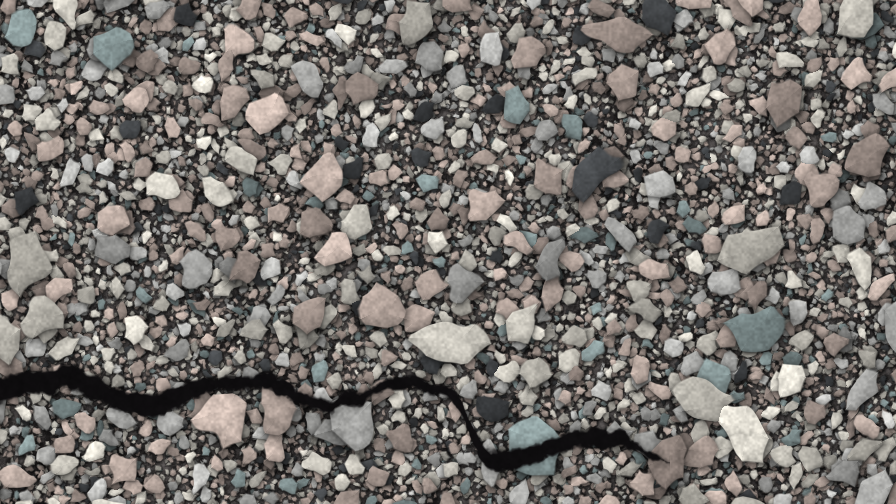
A Shadertoy shader for this texture:

```glsl
// Worn asphalt: pale angular gravel set in dark binder, split by a black crack.
// Six layers of jittered cells hold random convex stones, painted from fine
// grit up to large pebbles, each with bevel light and a contact shadow.

const int   LAYERS       = 6;
const float GRIT_CELL    = 0.014;   // cell size of the finest layer
const float CELL_GROWTH  = 1.55;    // size ratio between layers
const float GRIT_FILL    = 0.95;    // share of occupied cells, finest layer
const float PEBBLE_FILL  = 0.30;    // share of occupied cells, coarsest layer
const float EDGE_BLUR    = 0.0022;
const float SHADOW_DEPTH = 0.62;
const float CRACK_WIDTH  = 0.017;
const float CRACK_END    = 1.33;
const vec2  LIGHT_DIR    = vec2(-0.45, 0.89);

const vec3 BINDER_DARK  = vec3(0.13, 0.12, 0.12);
const vec3 BINDER_LIGHT = vec3(0.43, 0.41, 0.405);
const vec3 CRACK_BLACK  = vec3(0.05, 0.045, 0.05);
const vec3 ROSE  = vec3(0.73, 0.665, 0.63);
const vec3 CREAM = vec3(0.82, 0.805, 0.765);
const vec3 GREY  = vec3(0.72, 0.72, 0.71);
const vec3 TEAL  = vec3(0.51, 0.57, 0.57);
const vec3 SLATE = vec3(0.27, 0.28, 0.29);

struct Stone { float dist; vec2 normal; vec2 id; };

float hash(vec2 p) {
    vec3 q = fract(p.xyx * vec3(0.1031, 0.1030, 0.0973));
    q += dot(q, q.yzx + 33.33);
    return fract((q.x + q.y) * q.z);
}

float noise(vec2 p) {
    vec2 i = floor(p), f = fract(p);
    f = f * f * (3.0 - 2.0 * f);
    return mix(mix(hash(i), hash(i + vec2(1, 0)), f.x),
               mix(hash(i + vec2(0, 1)), hash(i + vec2(1, 1)), f.x), f.y);
}

float fbm(vec2 p) {
    return 0.5 * noise(p) + 0.3 * noise(p * 2.1 + 7.3) + 0.2 * noise(p * 4.3 + 3.1);
}

mat2 turn(float a) { return mat2(cos(a), sin(a), -sin(a), cos(a)); }

// Nearest stone of one layer, in cell units
Stone nearestStone(vec2 p, float fill, float seed) {
    Stone best = Stone(1.0, vec2(0, 1), vec2(0));
    vec2 base = floor(p);
    for (int y = -1; y <= 1; y++)
    for (int x = -1; x <= 1; x++) {
        vec2 cell = base + vec2(x, y);
        vec2 id = cell + seed * 37.0 + 200.0;
        if (hash(id + 0.37) > fill) continue;
        vec2 centre = cell + 0.5 + 0.6 * (vec2(hash(id + 1.7), hash(id + 5.3)) - 0.5);
        float stretch = mix(1.0, 1.4, pow(hash(id + 2.9), 2.0));
        mat2 spin = turn(6.2832 * hash(id + 8.1));
        vec2 q = (p - centre) * spin * vec2(1.0 / stretch, stretch);
        float radius = mix(0.27, 0.47, hash(id + 3.3));
        float d = -1.0;
        vec2 normal = vec2(0);
        for (int k = 0; k < 6; k++) {
            float fk = float(k);
            float a = 1.0472 * (fk + 0.75 * hash(id + fk * 1.31 + 11.0));
            vec2 side = vec2(cos(a), sin(a));
            float s = dot(q, side) - radius * mix(0.68, 1.05, hash(id + fk * 2.17 + 17.0));
            if (s > d) { d = s; normal = spin * side; }
        }
        d = max(d, length(q) - radius * 1.08);
        if (d < best.dist) best = Stone(d, normal, id);
    }
    return best;
}

vec3 stoneColour(vec2 id) {
    float kind = hash(id + 23.1);
    vec3 c = kind < 0.36 ? ROSE : kind < 0.68 ? CREAM : kind < 0.88 ? GREY
           : kind < 0.95 ? TEAL : SLATE;
    return c * mix(0.76, 1.17, hash(id + 29.7));
}

// Signed distance to the stepped crack, negative inside
float crackDistance(vec2 p) {
    float path = 0.225 - 0.115 * smoothstep(0.87, 0.98, p.x)
               + 0.022 * cos(17.95 * (p.x - 0.11))
               + 0.045 * (fbm(vec2(p.x * 13.0, 4.0)) - 0.5);
    float width = CRACK_WIDTH * mix(0.6, 1.5, noise(vec2(p.x * 9.0, 9.0)));
    width *= 1.0 - smoothstep(CRACK_END - 0.15, CRACK_END, p.x);
    float ragged = 0.018 * (fbm(p * 42.0) - 0.5);
    return abs(p.y - path) + ragged - width + 0.01 * step(CRACK_END, p.x);
}

void mainImage(out vec4 fragColor, in vec2 fragCoord) {
    vec2 p = fragCoord / iResolution.y;
    float blur = max(EDGE_BLUR, 0.7 / iResolution.y);

    // Binder with fine grain
    float grain = 0.55 * fbm(p * 95.0) + 0.45 * fbm(p * 28.0 + 5.0);
    vec3 colour = mix(BINDER_DARK, BINDER_LIGHT, smoothstep(0.22, 0.75, grain));

    // Gravel, fine to coarse
    for (int i = 0; i < LAYERS; i++) {
        float level = float(i);
        float cell = GRIT_CELL * pow(CELL_GROWTH, level);
        vec2 warp = vec2(noise(p * 2.6 / cell), noise(p * 2.6 / cell + 31.0)) - 0.5;
        vec2 q = turn(0.5 + level * 1.1) * (p / cell + 0.2 * warp);
        Stone s = nearestStone(q, mix(GRIT_FILL, PEBBLE_FILL, level / float(LAYERS - 1)), level);
        float d = s.dist * cell;
        vec2 normal = s.normal * turn(0.5 + level * 1.1);
        float facing = dot(normal, LIGHT_DIR);
        float reach = 0.003 + 0.06 * cell;
        float shadow = exp(-max(d, 0.0) / reach) * (0.7 - 0.3 * facing);
        colour *= 1.0 - SHADOW_DEPTH * shadow;
        float bevel = exp(min(d, 0.0) / (0.1 * cell + 0.001));
        float mottle = fbm(p * 55.0 + s.id) - 0.5 + 0.5 * (noise(p * 190.0) - 0.5);
        vec3 face = stoneColour(s.id) * (1.0 + 0.28 * mottle + bevel * (0.17 * facing - 0.1));
        colour = mix(colour, face, smoothstep(blur, -blur, d));
    }

    // Crack with a shaded lip
    float crack = crackDistance(p);
    colour *= 1.0 - 0.4 * exp(-max(crack, 0.0) / 0.007);
    colour = mix(colour, CRACK_BLACK * (0.7 + 0.8 * grain), smoothstep(0.004, -0.004, crack));

    fragColor = vec4(clamp(colour, 0.0, 1.0), 1.0);
}
```
